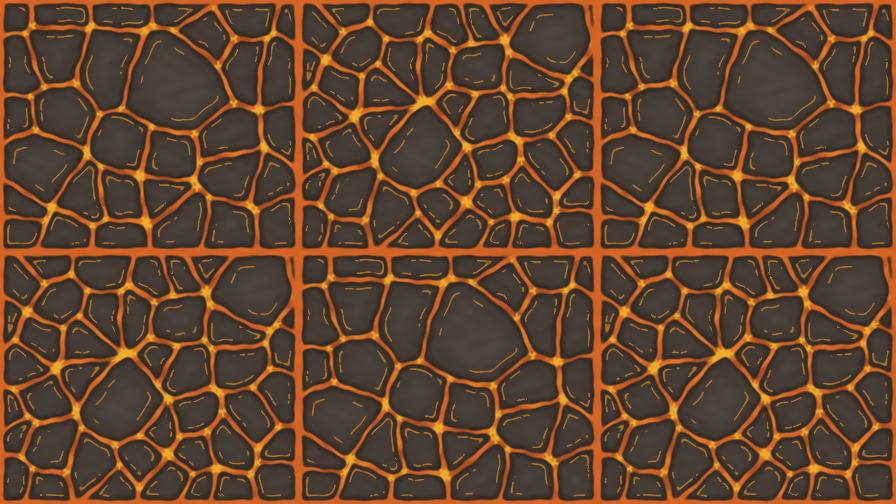
A Shadertoy shader for this texture:

```glsl
// Cracked lava floor: 3 x 2 panels, two stone layouts alternating like a checkerboard.
// Each panel is a weighted cellular diagram of dark stones with thin glowing seams,
// a molten frame, and broken inner contour strokes on every stone.

const vec2 PANEL = vec2(1.185, 1.0);   // panel size, in panel heights

vec3 hash3(vec2 p) {
    vec3 k = vec3(dot(p, vec2(127.1, 311.7)), dot(p, vec2(269.5, 183.3)), dot(p, vec2(419.2, 371.9)));
    return fract(sin(k) * 43758.5);
}

// Moves a point out of the room taken by a large stone
vec2 pushAway(vec2 c, vec3 big) {
    vec2 d = c - big.xy;
    float len = max(length(d), 0.001);
    return big.xy + d / len * sqrt(len * len + 1.4 * big.z);
}

// Stone centre in xy, weight in z; the last two indices are the large stones
vec3 stoneSite(int i, int side, bool coarse) {
    vec3 bigA = coarse ? vec3(0.685, 0.667, 0.026) : vec3(0.49, 0.40, 0.017);
    vec3 bigB = coarse ? vec3(0.13, 0.36, 0.011) : vec3(1.01, 0.85, 0.018);
    int extra = i - side * (side - 1);
    if (extra == 0) return bigA;
    if (extra == 1) return bigB;
    vec2 cell = vec2(i % side, i / side);
    vec3 h = hash3(cell + (coarse ? 3.0 : 41.0));
    vec2 c = (cell + 0.5 + 0.75 * (h.xy - 0.5)) / vec2(side, side - 1) * PANEL;
    return vec3(pushAway(pushAway(c, bigA), bigB), 0.005 * h.z);
}

void mainImage(out vec4 fragColor, in vec2 fragCoord) {
    vec2 grid = fragCoord / iResolution.xy * vec2(3.0, 2.0);
    vec2 panel = floor(grid);
    bool coarse = mod(panel.x + panel.y, 2.0) > 0.5;
    int side = coarse ? 6 : 7;
    int count = side * (side - 1) + 2;
    vec2 q = fract(grid) * PANEL;
    float px = 2.0 / iResolution.y;

    // Hand-drawn wobble
    vec2 p = q + 0.005 * sin(q.yx * vec2(27.0, 23.0) + vec2(1.0, 4.0))
               + 0.002 * sin(q.yx * vec2(71.0, 83.0));

    // Owning stone
    int owner = 0;
    float best = 1e5;
    vec3 stone = vec3(0.0);
    for (int i = 0; i < count; i++) {
        vec3 s = stoneSite(i, side, coarse);
        float power = dot(p - s.xy, p - s.xy) - s.z;
        if (power < best) { best = power; owner = i; stone = s; }
    }

    // Distance to the seams, rounded at corners by an exponential sum
    float rounding = 0.0075;
    float seamHalf = 0.0078 + 0.002 * sin(p.x * 19.0 + 3.0 * sin(p.y * 13.0));
    vec2 margin = min(stone.xy, PANEL - stone.xy);
    float inradius = min(margin.x, margin.y);
    float nearest = 1e5, sum = 0.0;
    for (int i = 0; i < count; i++) {
        if (i == owner) continue;
        vec3 s = stoneSite(i, side, coarse);
        float gap = distance(s.xy, stone.xy);
        float power = dot(p - s.xy, p - s.xy) - s.z;
        float edge = (power - best) / (2.0 * gap) - seamHalf;
        nearest = min(nearest, edge);
        inradius = min(inradius, 0.5 * gap + 0.5 * (stone.z - s.z) / gap);
        sum += exp(-edge / rounding);
    }
    float junction = nearest / rounding + log(max(sum, 1e-30));

    // Molten frame joins the same rounded distance
    vec2 wobble = 0.002 * sin(q.yx * 31.0) + 0.001 * sin(q.yx * 77.0);
    vec2 low = q + wobble - 0.015;
    vec2 high = PANEL - q + wobble - 0.015;
    vec4 frame = exp(-vec4(low, high) / rounding);
    float depth = -rounding * log(max(sum + dot(frame, vec4(1.0)), 1e-30));
    float frameDist = min(min(low.x, low.y), min(high.x, high.y));

    // Lava: darker embers along seams, yellow heat where they meet
    float flow = 0.5 + 0.3 * sin(q.x * 37.0 + 4.0 * sin(q.y * 17.0)) + 0.2 * sin(q.y * 49.0 + q.x * 11.0);
    float inSeam = smoothstep(0.0, 0.025, frameDist);
    vec3 lava = mix(vec3(0.85, 0.40, 0.14), vec3(0.81, 0.38, 0.14), flow);
    lava = mix(lava, vec3(0.68, 0.31, 0.12), inSeam * smoothstep(0.5, 0.9, flow));
    lava = mix(lava, vec3(0.92, 0.55, 0.14), 0.5 * inSeam * smoothstep(0.4, 0.1, flow));
    lava = mix(lava, vec3(0.95, 0.67, 0.16), inSeam * smoothstep(0.1, 0.7, junction));

    // Stone: dark rim, paler middle, soft mottling
    vec3 h = hash3(stone.xy * 9.0);
    vec3 rock = mix(vec3(0.195, 0.165, 0.14), vec3(0.262, 0.232, 0.204), smoothstep(0.0, 0.03, depth));
    rock = mix(rock, vec3(0.295, 0.268, 0.245), smoothstep(0.03, 0.1, depth));
    rock += 0.01 * sin(q.x * 41.0 + 3.0 * sin(q.y * 29.0 + h.x * 6.0)) * sin(q.y * 35.0 + q.x * 15.0);

    // Broken contour strokes, closer to the rim on small stones
    vec2 ray = p - stone.xy;
    float angle = atan(ray.y, ray.x);
    float dash = sin(angle * 2.0 + h.x * 6.3) + 0.7 * sin(angle * 7.0 + h.y * 6.3);
    float inset = clamp(0.36 * inradius, 0.019, 0.042) + 0.0015 * sin(angle * 5.0);
    float stroke = 1.0 - smoothstep(0.0, px, abs(depth - inset) - 0.001);
    rock = mix(rock, vec3(0.74, 0.47, 0.15), 0.85 * stroke * smoothstep(0.15, 0.4, dash));

    float soft = 0.003 + 0.5 * px;
    fragColor = vec4(mix(lava, rock, smoothstep(-soft, soft, depth)), 1.0);
}
```
